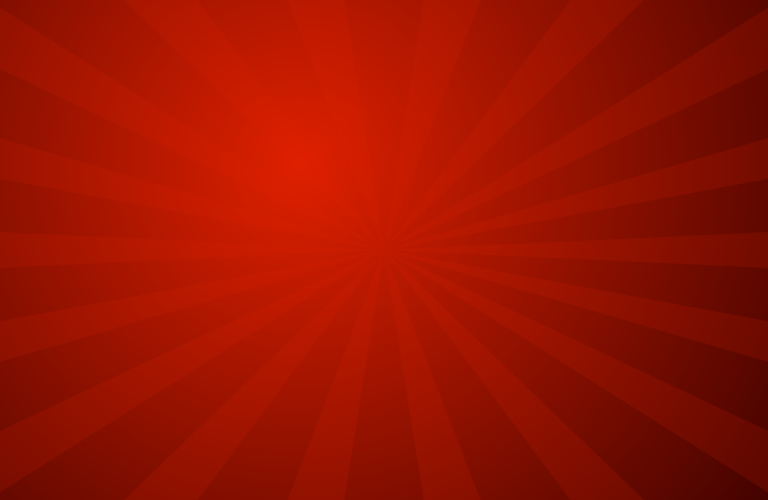
Give the GLSL for this background, as a WebGL 2 fragment shader.

```glsl
#version 300 es
precision highp float;

uniform vec2 u_resolution;
out vec4 fragColor;

#define RAY_COUNT 18.0
#define RAY_DUTY 0.41
#define RAY_OPACITY 0.15
#define BURST_CENTER vec2(0.5, 0.5)
#define GLOW_CENTER vec2(0.39, 0.671)
#define GLOW_RADIUS 1.15
#define GLOW_COLOR vec3(0.875, 0.125, 0.0)
#define SHADE_COLOR vec3(0.265, 0.01, 0.0)

const float TAU = 6.2831853;

// Coverage of evenly spaced wedges around the origin, with smooth edges
float rayMask(vec2 p, float pixel) {
    float spacing = TAU / RAY_COUNT;
    float angle = atan(p.y, p.x);
    float offset = abs(mod(angle + 0.5 * spacing, spacing) - 0.5 * spacing);
    float edgeDistance = (offset - 0.5 * RAY_DUTY * spacing) * length(p);
    return 1.0 - smoothstep(-pixel, pixel, edgeDistance);
}

void main() {
    vec2 uv = gl_FragCoord.xy / u_resolution;
    vec2 aspect = vec2(u_resolution.x / u_resolution.y, 1.0);

    // Round glow falling off evenly into shade
    float falloff = length((uv - GLOW_CENTER) * aspect) / GLOW_RADIUS;
    vec3 color = mix(GLOW_COLOR, SHADE_COLOR, min(falloff, 1.0));

    // Rays stretched with the canvas, melting into the glow
    float rays = rayMask(uv - BURST_CENTER, 0.75 / u_resolution.y);
    color = mix(color, GLOW_COLOR, RAY_OPACITY * rays);

    fragColor = vec4(color, 1.0);
}
```
